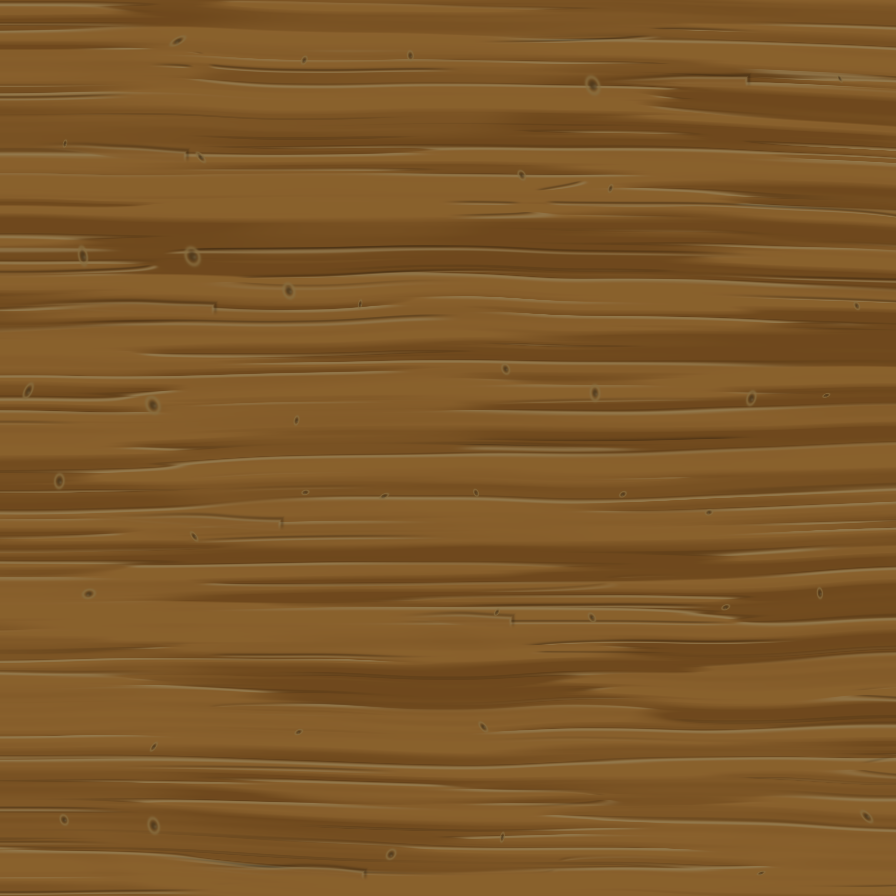
Reproduce this texture procedurally as a WebGL 2 fragment shader.

```glsl
#version 300 es
precision highp float;
// Painted wood with long horizontal grain. Contours of stretched noise split
// light strips from dark gaps; upper edges are crisp with a pale rim and lower
// edges fade. Fine cracks, blunt slivers and small tilted knots lie on top.

uniform vec2 u_resolution;
out vec4 fragColor;

float hash(vec2 p) {
  vec3 q = fract(p.xyx * 0.1031);
  q += dot(q, q.yzx + 33.33);
  return fract((q.x + q.y) * q.z);
}

float noise(vec2 p) {
  vec2 cell = floor(p), f = fract(p);
  f = f * f * f * (f * (f * 6.0 - 15.0) + 10.0);
  return mix(mix(hash(cell), hash(cell + vec2(1, 0)), f.x),
             mix(hash(cell + vec2(0, 1)), hash(cell + vec2(1, 1)), f.x), f.y);
}

// Height of the grain: wide strips broken up by ever thinner ones
float grain(vec2 p) {
  return 0.11 * noise(p * vec2(1.1, 15.0) + 3.7)
       + 0.38 * noise(p * vec2(1.5, 43.0) + 41.3)
       + 0.30 * noise(p * vec2(2.1, 73.0) + 87.1)
       + 0.21 * noise(p * vec2(3.2, 137.0) + 19.9);
}

// Height of the cracks, which follow its middle contour
float fissure(vec2 p) { return noise(p * vec2(2.4, 53.0) + 211.0); }

float gauss(float x) { return exp(-x * x); }

void main() {
  vec2 uv = gl_FragCoord.xy / u_resolution.y;
  float px = 1.0 / u_resolution.y;
  vec2 dy = vec2(0.0, 0.0005);

  // Gentle waves and slopes along the grain
  vec2 p = uv;
  p.y += 0.04 * (noise(uv * vec2(1.6, 2.5) + 9.0) - 0.5);
  p.y += 0.007 * (noise(uv * vec2(6.0, 9.0) + 25.0) - 0.5);

  // Signed distance to the strip edge, positive inside a light strip
  float height = grain(p);
  float slope = (grain(p + dy) - grain(p - dy)) / (2.0 * dy.y);
  float edge = (height - 0.512) / max(abs(slope), 6.0);
  float crisp = smoothstep(-1.0, 7.0, -slope);
  float width = max(mix(0.0065, 0.0016, crisp), px);
  float tone = smoothstep(-width, width, edge);

  // Some gaps stay shallow; brushed streaks and faint curved figure
  float shallow = 0.45 * smoothstep(0.5, 0.8, noise(uv * vec2(2.5, 17.0) + 157.0));
  tone = mix(shallow, 1.0, tone);
  float streak = noise(p * vec2(2.0, 62.0) + 130.0) - 0.5;
  float hair = noise(p * vec2(4.0, 165.0) + 177.0) - 0.5;
  float figure = noise(vec2(uv.x * 3.0, uv.y * 26.0 + 5.0 * noise(uv * 3.0)) + 61.0) - 0.5;
  tone = clamp(tone + 0.27 * streak + 0.22 * hair + 0.15 * figure, 0.0, 1.04);
  vec3 color = mix(vec3(0.434, 0.284, 0.112), vec3(0.535, 0.375, 0.172), tone);

  // Pale rim along upper edges, with a shadow just above it
  float strength = smoothstep(0.12, 0.5, noise(uv * vec2(4.0, 36.0) + 17.0));
  float lit = smoothstep(3.0, 9.0, -slope) * strength;
  color *= 1.0 - 0.11 * lit * gauss((edge + 0.004) / 0.0024);
  color = mix(color, vec3(0.575, 0.475, 0.30), 0.95 * lit * gauss(edge / max(0.0019, px)));

  // Fine cracks: a dark thread with a pale lower lip
  float thread = fissure(p);
  float pull = (fissure(p + dy) - fissure(p - dy)) / (2.0 * dy.y);
  float crack = (thread - 0.5) / max(abs(pull), 5.0) * sign(pull);
  float present = smoothstep(0.52, 0.7, noise(uv * vec2(3.0, 28.0) + 71.0))
                * smoothstep(4.0, 11.0, abs(pull));
  color *= 1.0 - 0.24 * present * gauss(crack / max(0.0014, px));
  color = mix(color, vec3(0.57, 0.47, 0.30), 0.8 * present * gauss((crack + 0.003) / max(0.0014, px)));

  // Slivers that fade in from the left and stop at a blunt right end
  for (int i = 0; i < 6; i++) {
    float id = float(i);
    vec2 tip = vec2(0.2 + 0.75 * hash(vec2(id, 5.0)), (id + hash(vec2(id, 8.0))) / 6.0);
    vec2 q = uv - tip;
    q.y += 0.1 * (hash(vec2(id, 2.0)) - 0.5) * q.x;
    q.y += 0.005 * (noise(vec2(uv.x * 14.0, id)) - 0.5);
    float span = mix(0.12, 0.3, hash(vec2(id, 11.0)));
    float thick = mix(0.003, 0.006, hash(vec2(id, 14.0)));
    float fade = smoothstep(-span, -0.3 * span, q.x);
    float box = max(q.x, abs(q.y) - thick * fade);
    float inside = fade * smoothstep(0.0012, -0.0012, box);
    color = mix(color, vec3(0.525, 0.365, 0.168), 0.9 * inside);
    float upper = fade * smoothstep(-thick, thick, q.y + 0.3 * thick);
    color *= 1.0 - 0.2 * upper * gauss((box - 0.003) / 0.002);
    color = mix(color, vec3(0.55, 0.45, 0.28), 0.75 * upper * gauss(box / max(0.0014, px)));
  }

  // Scattered knots: tilted dark ovals in a pale ring
  vec2 cell = floor(uv * 8.0);
  if (hash(cell + 301.0) < 0.55) {
    vec2 center = 0.2 + 0.6 * vec2(hash(cell + 317.0), hash(cell + 331.0));
    vec2 q = (fract(uv * 8.0) - center) / 8.0;
    float angle = 0.2 + 2.2 * hash(cell + 347.0);
    q = mat2(cos(angle), -sin(angle), sin(angle), cos(angle)) * q;
    float size = mix(0.003, 0.0085, pow(hash(cell + 359.0), 1.5));
    float oval = length(q / vec2(1.0, mix(0.4, 0.75, hash(cell + 373.0))));
    float core = smoothstep(size + px, size * 0.4 - px, oval);
    color = mix(color, vec3(0.53, 0.43, 0.25), 0.7 * gauss((oval - size * 1.25) / (size * 0.35)));
    color = mix(color, vec3(0.30, 0.22, 0.11), 0.85 * core);
    color = mix(color, vec3(0.45, 0.38, 0.25), 0.5 * gauss(length(q + size * 0.25) / (size * 0.3)));
  }

  fragColor = vec4(color, 1.0);
}
```
